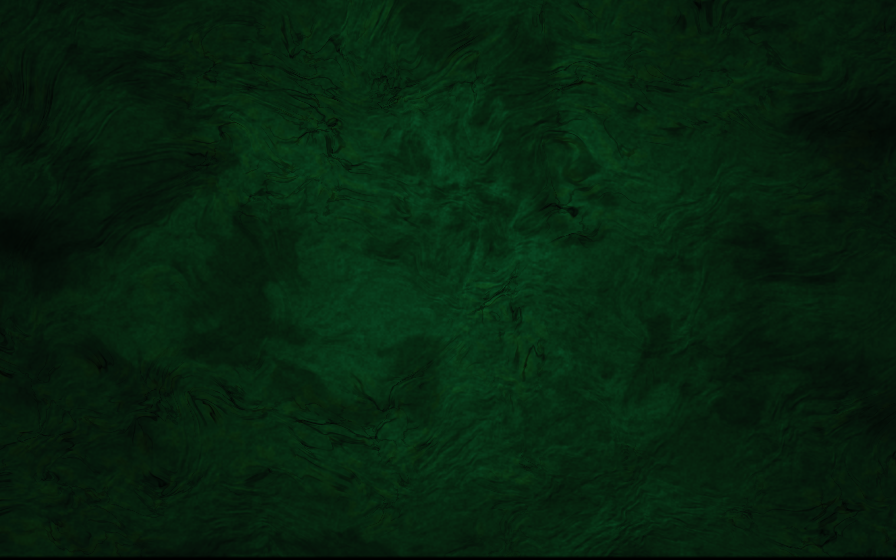
Reproduce this texture procedurally as a Shadertoy shader.

```glsl
// Dark green weathered stone with swirling fibres, cracks and a soft central glow.

float hash(vec2 cell) {
    vec3 k = fract(vec3(cell.xyx) * 0.1031);
    k += dot(k, k.yzx + 33.33);
    return fract((k.x + k.y) * k.z);
}

// Smooth value noise in -1..1
float noise(vec2 p) {
    vec2 cell = floor(p);
    vec2 f = fract(p);
    vec2 s = f * f * f * (f * (f * 6.0 - 15.0) + 10.0);
    float low = mix(hash(cell), hash(cell + vec2(1, 0)), s.x);
    float high = mix(hash(cell + vec2(0, 1)), hash(cell + vec2(1, 1)), s.x);
    return mix(low, high, s.y) * 2.0 - 1.0;
}

float fbm(vec2 p, int octaves) {
    float sum = 0.0;
    float amplitude = 0.5;
    mat2 turn = mat2(0.8, 0.6, -0.6, 0.8);
    for (int i = 0; i < octaves; i++) {
        sum += amplitude * noise(p);
        p = turn * p * 2.03 + 17.3;
        amplitude *= 0.5;
    }
    return sum;
}

vec2 rotate(vec2 p, float angle) {
    float c = cos(angle);
    float s = sin(angle);
    return vec2(c * p.x + s * p.y, c * p.y - s * p.x);
}

// Bends space into folds and swirls
vec2 swirl(vec2 p, float frequency, float strength) {
    vec2 s = p * frequency;
    return p + strength * vec2(fbm(s + 40.7, 3), fbm(s + 91.2, 3));
}

// Large folds, curls, then a ragged wobble
vec2 flow(vec2 p) {
    vec2 q = swirl(p, 2.6, 0.18);
    q = swirl(q, 7.0, 0.075);
    return swirl(q, 24.0, 0.012);
}

// Thin dark veins where a noise field crosses zero
float veins(vec2 p, float width) {
    return 1.0 - smoothstep(0.0, width, abs(fbm(p, 5)));
}

// Fibres running along one direction
float fibres(vec2 q, float angle) {
    vec2 s = rotate(q, angle);
    return 0.5 * noise(s * vec2(17.0, 64.0)) + 0.5 * noise(s * vec2(40.0, 125.0) + 7.0);
}

// Height of the carved surface: fibres in patches of direction, with crumbs
float relief(vec2 p) {
    vec2 q = flow(p);
    float region = fbm(p * 3.0 + 71.0, 2);
    float strands = mix(fibres(q, -0.35), fibres(q, 0.8), smoothstep(-0.08, 0.08, region));
    float crumbs = fbm(mix(p, q, 0.4) * vec2(52.0, 68.0), 3);
    return 0.62 * strands + 0.85 * crumbs;
}

// Brightness falloff around a centre
float glow(vec2 p, vec2 centre, vec2 radius) {
    vec2 d = (p - centre) / radius;
    return exp(-dot(d, d));
}

vec3 greenRamp(float level) {
    float blue = min(0.5 * level, 0.03 + 1.4 * level * level);
    return vec3(min(0.25 * level, 0.015 + 0.06 * level), level, blue);
}

void mainImage(out vec4 fragColor, in vec2 fragCoord) {
    vec2 p = fragCoord / iResolution.y;
    float aspect = iResolution.x / iResolution.y;
    vec2 q = flow(p);
    vec2 slant = rotate(q, 0.4);

    // Broad light and shadow with crumbled edges
    float light = 0.073 + 0.13 * glow(p, vec2(0.5 * aspect, 0.57), vec2(0.7, 0.66));
    light *= 1.02 + 0.32 * fbm(slant * vec2(4.0, 7.0) + 5.0, 5);
    float ragged = 0.4 * fbm(slant * vec2(18.0, 26.0) + 31.0, 3);
    float shade = fbm(swirl(p, 6.0, 0.12) * vec2(4.2, 6.2) + 63.0, 4);
    light *= 1.0 - 0.3 * smoothstep(0.08, 0.42, shade + ragged);

    // Dark hollows at the left and right edges
    float hollows = glow(p, vec2(0.06, 0.58), vec2(0.12, 0.06))
                  + glow(p, vec2(aspect - 0.04, 0.79), vec2(0.13, 0.06));
    light *= 1.0 - 0.5 * min(hollows, 1.0);

    // Carved fibres lit from the upper left
    float height = relief(p);
    float slope = height - relief(p + vec2(-0.0022, 0.0032));
    float roughness = 0.7 + 0.5 * smoothstep(-0.25, 0.3, fbm(p * 5.0 + 28.0, 3));
    light *= 1.0 + roughness * (0.19 * height + 0.27 * slope);

    // Broken cracks gathered in patches
    float patches = smoothstep(-0.15, 0.2, fbm(p * 4.6 + 11.0, 3));
    float broken = smoothstep(-0.3, 0.15, fbm(p * 22.0 + 53.0, 2));
    float cracks = veins(slant * vec2(8.0, 12.0) + 3.0, 0.06);
    float fineCracks = veins(slant * vec2(20.0, 27.0) + 77.0, 0.09);
    light *= 1.0 - patches * broken * (0.46 * cracks + 0.32 * fineCracks);

    // Fine grain and an olive tint on raised fibres
    float grain = noise(p * 170.0) + 0.7 * noise(p * 290.0 + 9.0);
    light *= 1.0 + 0.085 * grain;
    vec3 color = greenRamp(max(light, 0.012));
    float olive = smoothstep(0.1, 0.5, height) * patches;
    color *= mix(vec3(1.0), vec3(1.4, 1.0, 0.8), olive);

    // Narrow dark lower border
    color *= smoothstep(0.002, 0.009, p.y);
    fragColor = vec4(color, 1.0);
}
```
